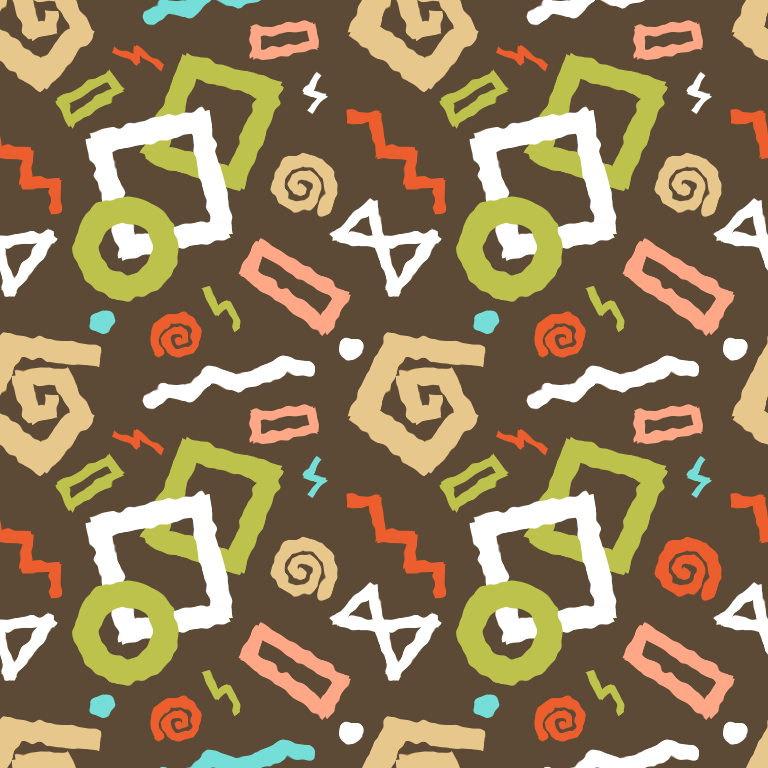
Give the GLSL for this pattern, as a three.js fragment shader.

```glsl
// Hand-cut paper shapes, spirals, frames and bolts, scattered on brown in a 2 by 2 repeat.
#define REPEATS 2.0
#define TILE 384.0
#define GRAIN 8.0
#define WOBBLE 4.5
#define BROWN vec3(0.36, 0.29, 0.21)
#define TAN vec3(0.91, 0.78, 0.55)
#define PINK vec3(1.0, 0.66, 0.53)
#define WHITE vec3(1.0)
#define GREEN vec3(0.74, 0.76, 0.30)
#define ORANGE vec3(0.93, 0.37, 0.18)
#define AQUA vec3(0.46, 0.87, 0.85)

varying vec2 vUv;

// Value noise that wraps at the tile
float hash(vec2 c) {
  vec3 v = fract(mod(c, TILE / GRAIN).xyx * 0.1031);
  v += dot(v, v.yzx + 33.33);
  return fract((v.x + v.y) * v.z);
}
float noise(vec2 p) {
  vec2 i = floor(p), f = fract(p);
  f *= f * (3.0 - 2.0 * f);
  vec2 e = vec2(1.0, 0.0);
  return mix(mix(hash(i), hash(i + e), f.x), mix(hash(i + e.yx), hash(i + 1.0), f.x), f.y);
}

// Point wrapped around a shape centre, and the repeat it belongs to
vec2 near(vec2 p, vec2 c) { return mod(p - c + 0.5 * TILE, TILE) - 0.5 * TILE + c; }
vec2 repeatOf(vec2 p, vec2 c) { return mod(floor((p - c) / TILE + 0.5), REPEATS); }

// Strokes of half width r: square-ended bar and round-ended capsule
float bar(vec2 p, vec2 a, vec2 b, float r) {
  vec2 d = normalize(b - a);
  p -= 0.5 * (a + b);
  vec2 q = abs(vec2(dot(p, d), d.x * p.y - d.y * p.x)) - vec2(0.5 * distance(a, b) + 0.6 * r, r);
  return length(max(q, 0.0)) + min(max(q.x, q.y), 0.0);
}
float capsule(vec2 p, vec2 a, vec2 b, float r) {
  vec2 d = b - a;
  return length(p - a - d * clamp(dot(p - a, d) / dot(d, d), 0.0, 1.0)) - r;
}
float zigzag(vec2 p, vec2 a, vec2 b, vec2 c, vec2 d, float r) {
  p = near(p, b);
  return min(bar(p, a, b, r), min(bar(p, b, c, r), bar(p, c, d, r)));
}
float frame(vec2 p, vec2 a, vec2 b, vec2 c, vec2 d, float r) {
  return min(zigzag(p, a, b, c, d, r), bar(near(p, b), d, a, r));
}
float triangle(vec2 p, vec2 a, vec2 b, vec2 c, float r) {
  return min(bar(p, a, b, r), min(bar(p, b, c, r), bar(p, c, a, r)));
}

// Round spiral widening outwards, its outer end at angle tip
float spiral(vec2 p, float size, float tip) {
  float d = TILE;
  vec2 last = vec2(0.0);
  for (int k = 1; k <= 24; k++) {
    float s = float(k) / 24.0, a = tip + 13.8 * (1.0 - s);
    vec2 next = size * s * vec2(cos(a), -sin(a));
    d = min(d, capsule(p, last, next, size * (0.1 + 0.1 * s)));
    last = next;
  }
  return d;
}

float angularSpiral(vec2 p) {
  p = near(p, vec2(46, 21));
  float outer = min(bar(p, vec2(94, -28), vec2(12, -39), 10.5), bar(p, vec2(12, -39), vec2(-21, 30), 13.5));
  outer = min(outer, min(bar(p, vec2(-21, 30), vec2(42, 77), 13.5), bar(p, vec2(42, 77), vec2(82, 31), 12.0)));
  float inner = min(bar(p, vec2(82, 31), vec2(61, -9), 9.5), bar(p, vec2(61, -9), vec2(22, -5), 8.0));
  inner = min(inner, min(bar(p, vec2(22, -5), vec2(33, 31), 9.0), bar(p, vec2(33, 31), vec2(51, 27), 8.0)));
  return min(min(outer, inner), bar(p, vec2(51, 27), vec2(52, 14), 6.5));
}

float squiggle(vec2 p) {
  p = near(p, vec2(230, 383));
  float left = min(capsule(p, vec2(151, 403), vec2(167, 391), 7.5), capsule(p, vec2(167, 391), vec2(190, 393), 7.0));
  left = min(left, capsule(p, vec2(190, 393), vec2(209, 375), 8.0));
  float right = min(capsule(p, vec2(209, 375), vec2(235, 383), 8.5), capsule(p, vec2(235, 383), vec2(262, 377), 8.0));
  right = min(right, capsule(p, vec2(262, 377), vec2(284, 364), 8.0));
  return min(min(left, right), capsule(p, vec2(284, 364), vec2(307, 368), 8.0));
}

float bow(vec2 p) {
  p = near(p, vec2(385, 245));
  return min(triangle(p, vec2(337, 237), vec2(371, 204), vec2(381, 242), 5.5),
             triangle(p, vec2(381, 242), vec2(434, 237), vec2(394, 291), 6.0));
}

void ink(inout vec3 col, vec3 paint, float d, float px) {
  col = mix(col, paint, clamp(0.5 - d / px, 0.0, 1.0));
}

void main() {
  float px = fwidth(vUv.x) * REPEATS * TILE;
  vec2 p = vec2(vUv.x, 1.0 - vUv.y) * REPEATS * TILE;
  p += WOBBLE * (vec2(noise(p / GRAIN), noise(p / GRAIN + 17.0)) - 0.5);
  vec3 col = BROWN;

  // Overlapping frames and ring
  ink(col, GREEN, frame(p, vec2(190, 66), vec2(271, 90), vec2(236, 180), vec2(154, 152), 11.0), px);
  ink(col, WHITE, frame(p, vec2(98, 143), vec2(199, 120), vec2(222, 229), vec2(128, 248), 11.0), px);
  ink(col, GREEN, abs(length(near(p, vec2(126, 248)) - vec2(126, 248)) - 39.0) - 13.0, px);

  // Small frames
  ink(col, PINK, frame(p, vec2(261, 247), vec2(342, 297), vec2(325, 326), vec2(248, 272), 7.5), px);
  ink(col, PINK, frame(p, vec2(254, 32), vec2(312, 26), vec2(315, 45), vec2(256, 55), 5.0), px);
  ink(col, GREEN, frame(p, vec2(62, 102), vec2(108, 76), vec2(118, 89), vec2(71, 121), 5.0), px);

  // Spirals
  vec2 c = vec2(301, 187), cell = repeatOf(p, c);
  ink(col, TAN, angularSpiral(p), px);
  ink(col, mix(TAN, ORANGE, cell.x * cell.y), spiral(near(p, c) - c, 33.0, -0.8), px);
  c = vec2(179, 338);
  ink(col, ORANGE, spiral((near(p, c) - c) * vec2(-1, 1), 25.0, -0.6), px);

  // Steps and bolts
  ink(col, ORANGE, zigzag(p, vec2(352, 117), vec2(375, 117), vec2(381, 153), vec2(411, 153), 6.5), px);
  ink(col, ORANGE, zigzag(p, vec2(411, 153), vec2(409, 183), vec2(440, 183), vec2(440, 209), 6.0), px);
  ink(col, ORANGE, zigzag(p, vec2(115, 51), vec2(136, 60), vec2(138, 49), vec2(161, 66), 3.5), px);
  ink(col, GREEN, zigzag(p, vec2(208, 291), vec2(217, 311), vec2(228, 304), vec2(238, 329), 3.8), px);
  cell = repeatOf(p, vec2(315, 93));
  ink(col, mix(WHITE, AQUA, cell.y), zigzag(p, vec2(317, 75), vec2(307, 91), vec2(323, 95), vec2(311, 111), 3.2), px);

  // Squiggle, bow and dots
  cell = repeatOf(p, vec2(230, 383));
  ink(col, mix(WHITE, AQUA, (1.0 - cell.x) * cell.y), squiggle(p), px);
  ink(col, WHITE, bow(p), px);
  ink(col, AQUA, distance(near(p, vec2(102, 322)), vec2(102, 322)) - 12.0, px);
  ink(col, WHITE, distance(near(p, vec2(351, 349)), vec2(351, 349)) - 11.5, px);
  gl_FragColor = vec4(col, 1.0);
}
```
